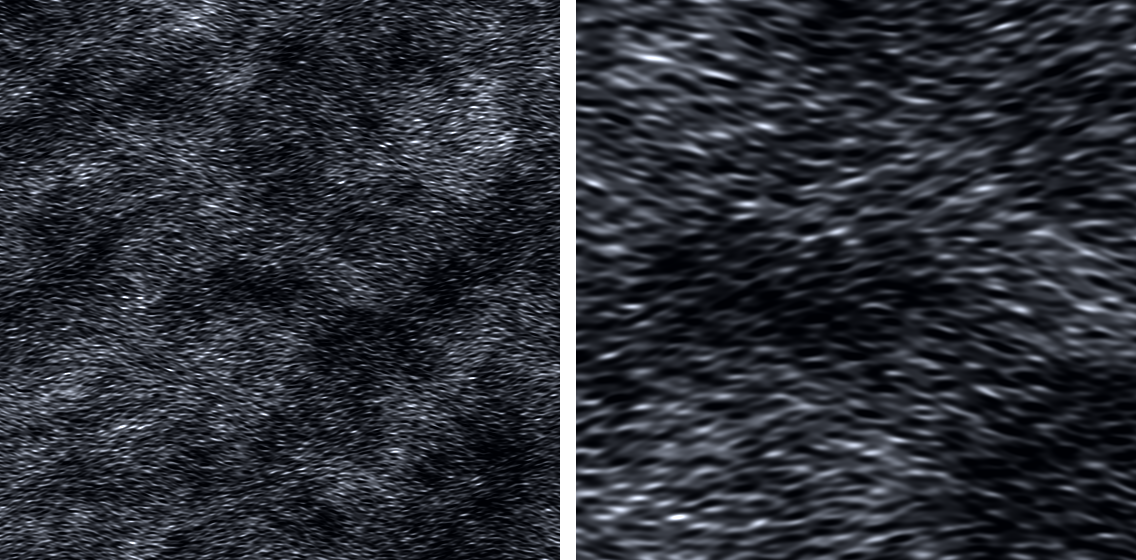
Left: the whole. Right: its middle third, enlarged.
Reproduce this texture procedurally as a WebGL 1 fragment shader.

```glsl
precision highp float;
uniform vec2 u_resolution;

#define GRAIN_CELLS vec2(76.0, 126.0)
#define GRAIN_GAIN 1.42
#define GRAIN_RIPPLE 4.2
#define PATCH_CELLS 5.0
#define PATCH_GAIN 0.6
#define LEAN 0.33
#define LEAN_JITTER 0.27
#define EXPOSURE 2.25
#define BRIGHTNESS 0.03
#define TINT vec3(0.965, 1.0, 1.07)
#define SHADOW vec3(-0.003, 0.003, 0.021)

vec4 hash4(vec2 p) {
  vec4 h = fract(p.xyxy * vec4(0.1031, 0.1030, 0.0973, 0.1099));
  h += dot(h, h.wzxy + 33.33);
  return fract((h.xxyz + h.yzzw) * h.zywx);
}

// Cellular noise: two leaning, rippled tufts scattered in every cell.
// A ripple of zero gives plain soft blotches.
float tufts(vec2 p, float ripple, float seed) {
  vec2 home = floor(p);
  float sum = 0.0;
  for (int y = -1; y <= 1; y++) {
    for (int x = -1; x <= 1; x++) {
      vec2 cell = home + vec2(float(x), float(y));
      float sway = LEAN * sin(cell.x * 0.21 + 2.0 * sin(cell.y * 0.13 + seed));
      for (int k = 0; k < 2; k++) {
        vec4 rnd = hash4(cell + seed + 57.3 * float(k));
        vec2 d = p - cell - rnd.xy;
        d.y -= d.x * (sway + LEAN_JITTER * (2.0 * rnd.z - 1.0));
        vec2 e = d / vec2(1.0, 0.8);
        float falloff = max(0.0, 1.0 - dot(e, e));
        float phase = 6.28318 * rnd.w;
        sum += falloff * falloff * falloff * cos(ripple * d.y + phase);
      }
    }
  }
  return sum;
}

// Broad light and dark areas, broken up by smaller clumps.
float patches(vec2 uv) {
  float sum = 0.0;
  float gain = PATCH_GAIN;
  float cells = PATCH_CELLS;
  for (int i = 0; i < 3; i++) {
    sum += gain * tufts(uv * cells, 0.0, 19.7 + 31.0 * float(i));
    gain *= 0.82;
    cells *= 2.3;
  }
  return sum;
}

void main() {
  vec2 uv = gl_FragCoord.xy / u_resolution.y;
  float height = patches(uv)
    + GRAIN_GAIN * tufts(uv * GRAIN_CELLS, GRAIN_RIPPLE, 7.1);

  // Squared response: dark hollows stay quiet, raised tips sparkle.
  float lift = max(0.0, height + EXPOSURE);
  float light = BRIGHTNESS * lift * lift;
  gl_FragColor = vec4(clamp(light * TINT + SHADOW, 0.0, 1.0), 1.0);
}
```
